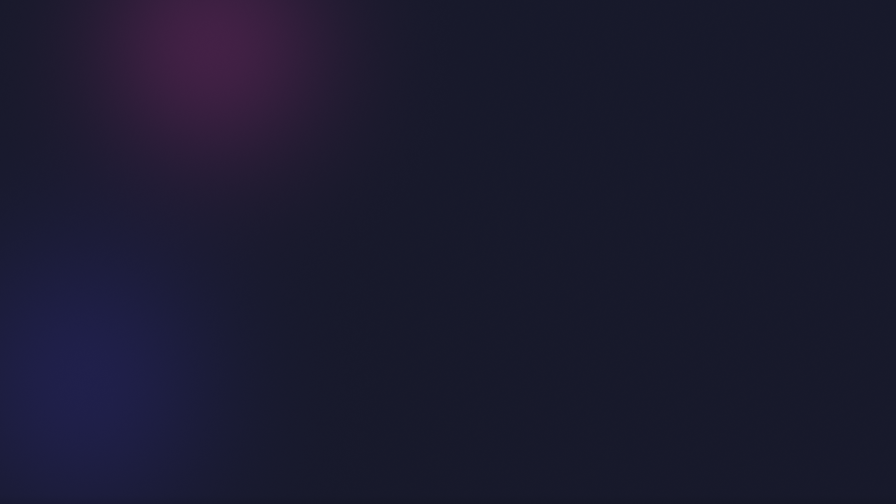
Give the GLSL for this background, as a Shadertoy shader.

```glsl
// Dark navy backdrop with a soft plum glow at upper left and an indigo glow at lower left.

// Bell-shaped falloff: 1 at the centre, fading smoothly outwards.
float glow(vec2 p, vec2 centre, vec2 radius) {
    vec2 d = (p - centre) / radius;
    return exp(-dot(d, d));
}

void mainImage(out vec4 fragColor, in vec2 fragCoord) {
    // Canvas height is one unit.
    vec2 p = fragCoord / iResolution.y;

    vec3 navy = vec3(0.092, 0.099, 0.168);
    vec3 plum = vec3(0.262, 0.128, 0.272);
    vec3 indigo = vec3(0.124, 0.124, 0.292);

    // Two broad lights blended over the base.
    vec3 colour = navy;
    colour += (plum - navy) * glow(p, vec2(0.42, 0.91), vec2(0.235, 0.24));
    colour += (indigo - navy) * glow(p, vec2(0.165, 0.245), vec2(0.27, 0.30));

    // Slight darkening along the bottom edge.
    colour *= 1.0 - 0.08 * smoothstep(0.02, 0.0, p.y);

    // Fine dither keeps the gradients free of banding.
    float dither = fract(sin(dot(fragCoord, vec2(12.99, 78.23))) * 43758.5);
    fragColor = vec4(colour + (dither - 0.5) / 255.0, 1.0);
}
```
